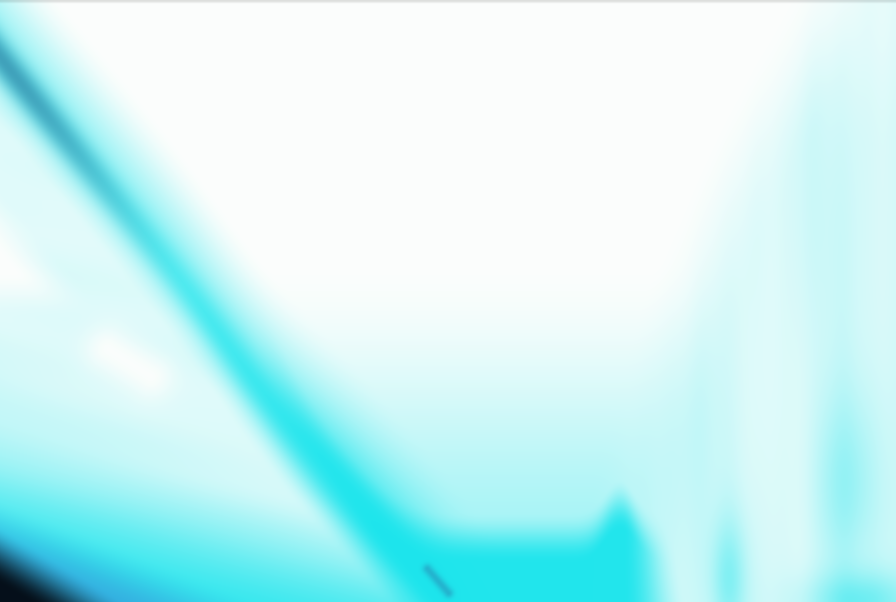
Give the GLSL for this background, as a WebGL 2 fragment shader.

```glsl
#version 300 es
precision highp float;

uniform vec2 u_resolution;
out vec4 fragColor;

const float ASPECT = 1.488;
const vec3 PAPER = vec3(0.985, 0.993, 0.987);
const vec3 CYAN = vec3(0.11, 0.895, 0.925);
const vec3 SLATE = vec3(0.22, 0.56, 0.68);
const vec3 BLUE = vec3(0.20, 0.65, 0.87);
const vec3 NIGHT = vec3(0.02, 0.06, 0.10);

float bell(float x, float width) {
    float t = x / width;
    return exp(-t * t);
}

float blob(vec2 p, vec2 center, vec2 radius) {
    vec2 q = (p - center) / radius;
    return exp(-dot(q, q));
}

float fall(float low, float high, float x) {
    return 1.0 - smoothstep(low, high, x);
}

// Layer two translucent amounts of ink
float layer(float a, float b) {
    return 1.0 - (1.0 - a) * (1.0 - b);
}

float waves(float x, float drift) {
    return 0.5 * sin(x * 42.0 + drift)
         + 0.3 * sin(x * 77.0 - drift * 1.7 + 1.0)
         + 0.2 * sin(x * 131.0 + drift * 0.6);
}

float segment(vec2 p, vec2 a, vec2 b) {
    vec2 ab = b - a;
    return length(p - a - ab * clamp(dot(p - a, ab) / dot(ab, ab), 0.0, 1.0));
}

// Signed distance to the diagonal ray, positive above it
float rayDistance(vec2 p) {
    float sag = 0.025 * bell(p.x - 0.45, 0.12);
    return (p.y - 0.905 + 1.22 * p.x + sag) / 1.577;
}

float rayInk(vec2 p, float d) {
    float growth = smoothstep(0.15, 0.58, p.x);
    float halo = d > 0.0 ? fall(-0.01, 0.14, d) : smoothstep(-0.075, 0.01, d);
    float core = bell(d, mix(0.024, 0.036, growth)) * mix(0.4, 0.82, growth);
    return layer(halo * 0.52, core);
}

// Pale wedge under the ray, deepening towards the bottom
float wedgeInk(vec2 p, float d) {
    float line = 0.225 - 0.26 * p.x;
    float grain = waves((p.y + 0.25 * p.x) * 0.6, p.x * 5.0);
    float pale = 0.13 + 0.15 * fall(0.2, 0.52, p.y + 0.45 * p.x) + 0.025 * grain;
    float opening = fall(-0.21, -0.135, d) * smoothstep(0.47, 0.55, p.y);
    float gleam = bell(segment(p, vec2(0.18, 0.42), vec2(0.25, 0.375)), 0.04);
    pale *= (1.0 - opening) * (1.0 - 0.95 * gleam);
    float band = 0.84 * fall(line - 0.14, line + 0.08, p.y);
    return layer(pale, band) * fall(-0.06, 0.01, d);
}

float poolInk(vec2 p, float d) {
    float left = max(0.75 - p.x, 0.0);
    float top = 0.105 + 3.5 * left * left + 0.055 * bell(p.x - 1.03, 0.035);
    float sides = smoothstep(-0.08, -0.01, d) * smoothstep(0.42, 0.64, p.x);
    sides *= fall(1.035, 1.14 - 0.2 * p.y, p.x);
    return 0.96 * fall(top - 0.04, top + 0.045, p.y) * sides;
}

float curtainInk(vec2 p) {
    float stripes = waves(p.x, p.y * 1.5);
    float ink = 0.15 + 0.025 * stripes + 0.05 * fall(0.0, 0.6, p.y);
    ink -= 0.05 * smoothstep(0.75, 1.0, p.y);
    ink *= 1.0 - 0.4 * blob(p, vec2(1.33, 0.2), vec2(0.04, 0.35));
    ink *= 1.0 - 0.3 * blob(p, vec2(1.25, 0.3), vec2(0.03, 0.3));
    ink += 0.07 * blob(p, vec2(1.38, 0.6), vec2(0.07, 0.3));
    ink += 0.08 * blob(p, vec2(1.15, 0.28), vec2(0.06, 0.2));
    ink += 0.25 * blob(p, vec2(1.405, 0.2), vec2(0.055, 0.15));
    ink += 0.33 * blob(p, vec2(1.21, 0.04), vec2(0.03, 0.1));
    ink += 0.42 * blob(p, vec2(1.43, 0.0), vec2(0.09, 0.05));
    return ink;
}

void main() {
    vec2 p = gl_FragCoord.xy / u_resolution * vec2(ASPECT, 1.0);
    float d = rayDistance(p);

    // Central haze and the curtain beside it
    float edge = 1.05 + 0.34 * pow(p.y, 1.7);
    float curtain = smoothstep(-0.09, 0.085, p.x - edge);
    float haze = 0.40 * fall(0.05, 0.57, p.y) * smoothstep(-0.02, 0.06, d);
    float ink = mix(haze, curtainInk(p), curtain);

    // Ray, wedge and pool
    ink = layer(ink, wedgeInk(p, d));
    ink = layer(ink, rayInk(p, d) * fall(0.7, 0.95, p.x));
    ink = layer(ink, poolInk(p, d));
    vec3 color = mix(PAPER, CYAN, clamp(ink, 0.0, 1.0));

    // Dark heart of the ray and a short crease in the pool
    color = mix(color, SLATE, 0.8 * bell(d, 0.023) * fall(0.0, 0.32, p.x));
    float crease = segment(p, vec2(0.71, 0.055), vec2(0.745, 0.015));
    color = mix(color, BLUE * 0.8, 0.5 * bell(crease, 0.008));

    // Blue and black lower corner
    color = mix(color, BLUE, 0.85 * fall(-0.07, 0.03, p.y + 0.39 * p.x - 0.14));
    color = mix(color, NIGHT, fall(-0.045, 0.05, p.y + 0.6 * p.x - 0.075));

    // Thin grey upper rim
    color *= 1.0 - 0.12 * smoothstep(0.993, 0.999, p.y);
    fragColor = vec4(color, 1.0);
}
```
